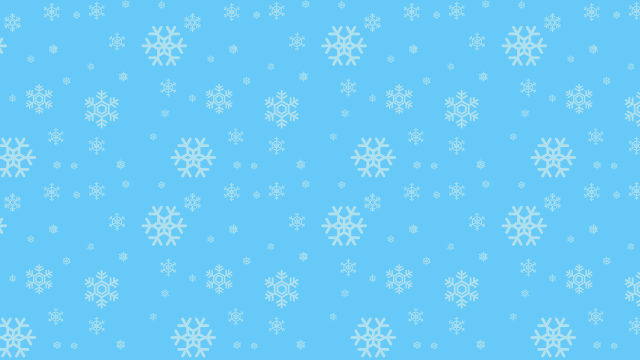
Reproduce this pattern procedurally as a Shadertoy shader.

```glsl
// Pale snowflakes scattered over a sky blue ground, in a square tile that repeats
// twice down the canvas. Each flake folds the plane into one sixth of a turn and
// draws half an arm from line segments; four designs share the tile.

#define TILES_DOWN 2.0
#define GRID 216.0
#define SKY vec3(0.40, 0.79, 0.97)
#define FROST vec3(0.69, 0.88, 0.93)
#define STAR_WIDTH 0.062
#define HEX_WIDTH 0.046
#define LACE_WIDTH 0.048
#define SPECK_WIDTH 0.075

// Centre (from the top left) and radius of each flake, in grid steps
const vec3 STARS[2] = vec3[2](vec3(197, 55, 27), vec3(16, 189, 27));
const vec3 HEXES[3] = vec3[3](vec3(122, 131, 23), vec3(47, 119, 18), vec3(15, 27, 11));
const vec3 LACES[6] = vec3[6](
    vec3(62, 14.5, 10.7), vec3(116, 13, 10.7), vec3(140.5, 50, 10.7),
    vec3(202, 105, 10.7), vec3(67, 164, 10.2), vec3(116, 175, 10.7));
const vec3 SPECKS[14] = vec3[14](
    vec3(64, 59, 6), vec3(148, 92, 6), vec3(145, 197.5, 6), vec3(68.5, 198, 5),
    vec3(89, 199, 4.5), vec3(92, 18, 4.5), vec3(151, 5, 5), vec3(194, 6, 4.5),
    vec3(184, 164, 4.5), vec3(37, 71, 4.5), vec3(80, 97, 5), vec3(109, 80, 4.5),
    vec3(198, 136, 5), vec3(15, 118, 4.5));

float segment(vec2 p, vec2 a, vec2 b) {
    vec2 ab = b - a;
    return length(p - a - ab * clamp(dot(p - a, ab) / dot(ab, ab), 0.0, 1.0));
}

// Stem along the arm's axis
float stem(vec2 p, float from, float to) {
    return segment(p, vec2(from, 0.0), vec2(to, 0.0));
}

// Side branch leaving the axis at 60 degrees
float branch(vec2 p, float root, float size) {
    return segment(p, vec2(root, 0.0), vec2(root, 0.0) + size * vec2(0.5, 0.866));
}

// Hexagonal ring with its corners on the arms
float ring(vec2 p, float r) {
    return segment(p, vec2(r, 0.0), r * vec2(0.75, 0.433));
}

// Wrapped offset from a flake's centre, in flake radii
vec2 toFlake(vec2 p, vec3 flake) {
    return (mod(p - flake.xy + 0.5 * GRID, GRID) - 0.5 * GRID) / flake.z;
}

// Fold six arms onto half of the one along +x
vec2 foldArms(vec2 p) {
    float sector = radians(60.0);
    float a = abs(mod(atan(p.y, p.x) + 0.5 * sector, sector) - 0.5 * sector);
    return length(p) * vec2(cos(a), sin(a));
}

// Bold flake with a ring of diamonds at its heart
float starFlake(vec2 p) {
    vec2 valley = vec2(0.25, 0.145);
    float d = min(stem(p, 0.5, 0.95), branch(p, 0.61, 0.34));
    d = min(d, segment(p, vec2(0.5, 0.0), valley));
    return min(d, segment(p, vec2(0.0), valley)) - STAR_WIDTH;
}

// Twin hexagons with forked arms
float hexFlake(vec2 p) {
    float d = min(ring(p, 0.42), ring(p, 0.25));
    d = min(d, stem(p, 0.42, 0.96));
    return min(d, min(branch(p, 0.54, 0.30), branch(p, 0.74, 0.22))) - HEX_WIDTH;
}

// Lacy flake: spokes through two rings, with small forked tips
float laceFlake(vec2 p) {
    float d = min(stem(p, 0.0, 0.96), ring(p, 0.58));
    d = min(d, ring(p, 0.25));
    return min(d, branch(p, 0.74, 0.20)) - LACE_WIDTH;
}

// Tiny flake; the larger ones carry a ring
float speckFlake(vec2 p, float radius) {
    float d = min(stem(p, 0.0, 0.93), branch(p, 0.50, 0.33));
    if (radius > 5.5) d = min(d, ring(p, 0.5));
    return d - SPECK_WIDTH;
}

void mainImage(out vec4 fragColor, in vec2 fragCoord) {
    float gridPerPixel = GRID * TILES_DOWN / iResolution.y;
    vec2 p = vec2(fragCoord.x, iResolution.y - fragCoord.y) * gridPerPixel;

    // Nearest edge; stars point sideways, the rest point upward
    float d = GRID;
    for (int i = 0; i < 2; i++)
        d = min(d, STARS[i].z * starFlake(foldArms(toFlake(p, STARS[i]))));
    for (int i = 0; i < 3; i++)
        d = min(d, HEXES[i].z * hexFlake(foldArms(toFlake(p, HEXES[i]).yx)));
    for (int i = 0; i < 6; i++)
        d = min(d, LACES[i].z * laceFlake(foldArms(toFlake(p, LACES[i]).yx)));
    for (int i = 0; i < 14; i++) {
        float radius = SPECKS[i].z;
        d = min(d, radius * speckFlake(foldArms(toFlake(p, SPECKS[i]).yx), radius));
    }

    float coverage = clamp(0.5 - d / gridPerPixel, 0.0, 1.0);
    fragColor = vec4(mix(SKY, FROST, coverage), 1.0);
}
```
